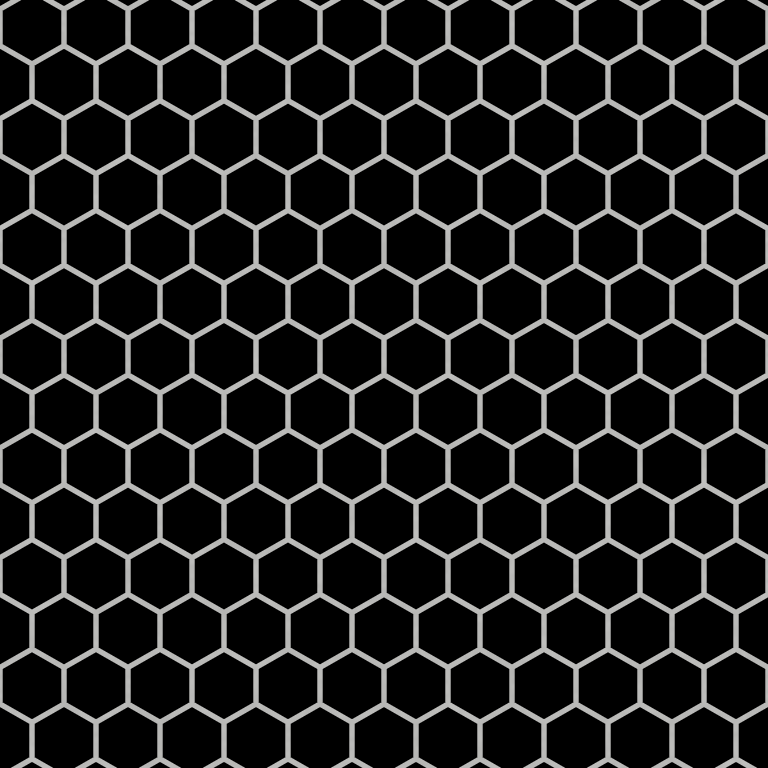
This pattern is drawn by a WebGL 2 fragment shader. Its source:

```glsl
#version 300 es
precision highp float;

uniform vec2 u_resolution;
out vec4 fragColor;

const vec2 REPEATS = vec2(12.0, 14.0);       // cells across, rows down (even)
const float ROW_HEIGHT = 0.8660254;          // row spacing in cell widths
const float LINE_WIDTH = 0.085;              // in cell widths
const vec3 CELL_COLOR = vec3(0.0);
const vec3 WIRE_COLOR = vec3(0.73, 0.73, 0.722);

// Integer hash of a lattice point, 0 to 1
float hash(vec2 lattice) {
    uvec2 k = uvec2(lattice);
    uint h = k.x * 1597u + k.y * 51749u + 977u;
    h = (h ^ (h >> 15)) * 73244475u;
    h = (h ^ (h >> 13)) * 73244475u;
    return float((h ^ (h >> 16)) & 65535u) / 65535.0;
}

// Value noise that wraps after a whole number of lattice steps
float tiledNoise(vec2 uv, float period) {
    vec2 p = uv * period;
    vec2 i = floor(p);
    vec2 f = fract(p);
    f = f * f * (3.0 - 2.0 * f);
    vec2 lo = mod(i, period);
    vec2 hi = mod(i + 1.0, period);
    float bottom = mix(hash(lo), hash(vec2(hi.x, lo.y)), f.x);
    float top = mix(hash(vec2(lo.x, hi.y)), hash(hi), f.x);
    return mix(bottom, top, f.y);
}

// Offset from the nearest centre of a rectangular lattice
vec2 latticeOffset(vec2 p, vec2 spacing) {
    return mod(p + 0.5 * spacing, spacing) - 0.5 * spacing;
}

// Offset from the nearest hexagon centre, joining two staggered lattices
vec2 hexOffset(vec2 p) {
    vec2 spacing = vec2(1.0, 2.0 * ROW_HEIGHT);
    vec2 a = latticeOffset(p, spacing);
    vec2 b = latticeOffset(p - 0.5 * spacing, spacing);
    return dot(a, a) < dot(b, b) ? a : b;
}

// Distance from inside a unit-wide, pointy-topped hexagon to its border
float hexBorderDistance(vec2 p) {
    vec2 q = abs(p);
    return 0.5 - max(q.x, dot(q, vec2(0.5, ROW_HEIGHT)));
}

// Antialiased coverage of a line
float lineCoverage(float dist, float width, float pixel) {
    return clamp((0.5 * width - dist) / pixel + 0.5, 0.0, 1.0);
}

// Faint cloudy and grainy tone changes along the wire
vec3 wireTone(vec2 uv, vec3 color) {
    float cloud = tiledNoise(uv, 24.0) - 0.5;
    float grain = tiledNoise(uv, 160.0) - 0.5;
    return color + 0.025 * cloud + 0.03 * grain;
}

void main() {
    vec2 uv = gl_FragCoord.xy / u_resolution;

    // Hexagon grid, with the lowest row centred half a row up
    vec2 p = (uv * REPEATS - vec2(0.0, 0.5)) * vec2(1.0, ROW_HEIGHT);
    float border = hexBorderDistance(hexOffset(p));

    // Wire over dark cells
    float pixel = REPEATS.x / min(u_resolution.x, u_resolution.y);
    float wire = lineCoverage(border, LINE_WIDTH, pixel);
    fragColor = vec4(mix(CELL_COLOR, wireTone(uv, WIRE_COLOR), wire), 1.0);
}
```
